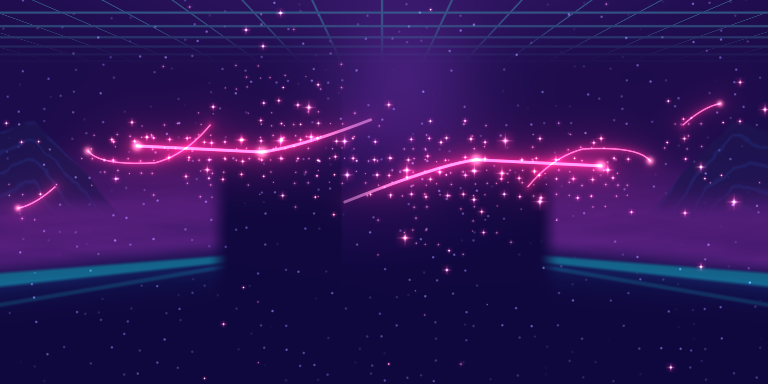
Write a WebGL 2 fragment shader that draws this background.

```glsl
#version 300 es
precision highp float;
uniform vec2 u_resolution;
out vec4 outColor;

#define NAVY vec3(0.06, 0.03, 0.245)
#define VIOLET vec3(0.29, 0.13, 0.50)
#define TEAL vec3(0.07, 0.41, 0.54)
#define PINK vec3(0.92, 0.12, 0.30)
#define BLUSH vec3(0.95, 0.72, 0.76)
#define TURN_CENTER vec2(0.961, 0.594)
#define GRID_HORIZON 0.61
#define PANEL_EDGE 0.435
#define STAR_DENSITY 0.75

float hash(vec2 p) {
  return fract(sin(dot(p, vec2(127.1, 311.7))) * 43758.5453);
}

float noise(vec2 p) {
  vec2 i = floor(p), f = fract(p);
  f = f * f * (3.0 - 2.0 * f);
  return mix(mix(hash(i), hash(i + vec2(1, 0)), f.x),
             mix(hash(i + vec2(0, 1)), hash(i + vec2(1, 1)), f.x), f.y);
}

float fbm(vec2 p) {
  float sum = 0.0, amp = 0.5;
  for (int i = 0; i < 4; i++) {
    sum += amp * noise(p);
    p = p * 2.03 + 7.1;
    amp *= 0.5;
  }
  return sum;
}

float blob(vec2 p, vec2 center, vec2 radius) {
  vec2 d = (p - center) / radius;
  return exp(-dot(d, d));
}

float band(float d, float halfWidth, float soft) {
  return 1.0 - smoothstep(halfWidth, halfWidth + soft, abs(d));
}

// Distance to a quadratic curve cut into segments
float curve(vec2 p, vec2 a, vec2 b, vec2 c) {
  float d = 9.0;
  vec2 last = a;
  for (int i = 1; i <= 10; i++) {
    float t = float(i) / 10.0;
    vec2 next = mix(mix(a, b, t), mix(b, c, t), t), s = next - last, q = p - last;
    d = min(d, length(q - s * clamp(dot(q, s) / dot(s, s), 0.0, 1.0)));
    last = next;
  }
  return d;
}

// Luminous ribbon, thin threads and bright beads
vec3 streaks(vec2 p, vec2 end, float px) {
  vec2 head = vec2(0.357, 0.62), knee = vec2(0.682, 0.604);
  vec2 tip = vec2(0.229, 0.607), tail = vec2(0.047, 0.458), bend = vec2(0.404, 0.576);
  float ribbon = min(curve(p, head, vec2(0.521, 0.612), knee),
                     curve(p, knee, vec2(0.781, 0.617), end));
  float thread = min(curve(p, tip, vec2(0.26, 0.568), bend),
                     curve(p, bend, vec2(0.482, 0.596), vec2(0.547, 0.674)));
  thread = min(thread, curve(p, tail, vec2(0.09, 0.466), vec2(0.143, 0.513)));
  float fade = 1.0 - 0.85 * smoothstep(end.x - 0.22, end.x, p.x);
  float glow = fade * (0.55 * exp(-ribbon / 0.017) + 0.28 * exp(-ribbon / 0.05));
  glow += 0.42 * exp(-thread / 0.009) + 0.1 * exp(-thread / 0.04);
  float core = band(ribbon, 0.0022, px * 1.2) * mix(0.35, 0.65, fade);
  core += band(thread, 0.0006, px) * 0.5;
  float beads = blob(p, head, vec2(0.012)) + blob(p, knee, vec2(0.014));
  beads += 0.8 * (blob(p, tip, vec2(0.01)) + blob(p, tail, vec2(0.008)));
  return PINK * glow + BLUSH * core + beads * vec3(0.8, 0.55, 0.5);
}

float sparkleDensity(vec2 p) {
  vec2 q = p.x < TURN_CENTER.x ? p : 2.0 * TURN_CENTER - p;
  return smoothstep(0.18, 0.35, q.x) * blob(q, vec2(q.x, 0.61), vec2(0.085))
       + 0.55 * blob(q, vec2(0.74), vec2(0.15))
       + 0.8 * blob(q, vec2(0.1, 0.54), vec2(0.07));
}

// Four-pointed glints, one at most per cell
vec3 sparkles(vec2 p, float cell, float seed, float px) {
  vec2 id = floor(p / cell), key = id + seed;
  vec2 jitter = vec2(hash(key), hash(key + 31.7));
  vec2 center = (id + 0.35 + 0.3 * jitter) * cell, d = abs(p - center);
  float lit = step(hash(key + 67.3), STAR_DENSITY * sparkleDensity(center));
  float arm = cell * mix(0.14, 0.35, hash(key + 11.9));
  vec2 rays = max(1.0 - d / arm, 0.0);
  float glint = dot(rays * rays, vec2(band(d.y, 0.0005, px), band(d.x, 0.0005, px)));
  float core = exp(-dot(d, d) / (arm * arm * 0.045));
  vec3 tint = mix(vec3(0.95, 0.6, 0.6), vec3(0.8, 0.7, 0.9), jitter.x);
  return lit * (tint * (0.55 * glint + 0.75 * core) + PINK * rays.x * rays.y * 0.3);
}

void main() {
  float px = 1.0 / u_resolution.y;
  vec2 p = gl_FragCoord.xy * px;
  p.x += 1.0 - 0.5 * u_resolution.x * px;
  float side = abs(p.x - 1.0), inset = side - PANEL_EDGE;
  float panel = smoothstep(-0.035, 0.025, inset);

  // Night sky, overhead glow and central seam
  vec3 color = NAVY + vec3(0.05, 0.016, 0.05) * smoothstep(0.42, 0.65, p.y);
  color = mix(color, VIOLET, 0.85 * blob(p, vec2(1.05, 0.81), vec2(0.2)));
  color = mix(color, VIOLET, 0.42 * blob(p, vec2(1.0, 1.03), vec2(0.75, 0.14)));
  float seam = smoothstep(0.885, 0.895, p.x) * (1.0 - smoothstep(0.9, 1.45, p.x));
  seam *= smoothstep(0.25, 0.45, p.y) * (1.0 - smoothstep(0.65, 0.8, p.y));
  color += vec3(0.045, 0.012, 0.05) * seam;

  // Violet haze above the floor
  float rim = p.y - 0.323 + 0.092 * inset;
  float haze = smoothstep(-0.01, 0.06, rim) * (1.0 - smoothstep(0.42, 0.66, p.y));
  haze *= 0.72 + 0.4 * fbm(p * vec2(4, 22));
  color = mix(color, vec3(0.34, 0.12, 0.49), panel * haze);

  // Side mountains with faint contours
  float peak = side - 0.91;
  float depth = max(0.69 + min(1.05 * peak, -0.35 * peak), 0.44) - p.y;
  depth += 0.035 * (fbm(vec2(side * 18.0, 3)) - 0.5);
  float contour = band(fract(depth * 17.0 + 1.2 * fbm(p * 11.0)) - 0.5, 0.0, 0.16);
  float slope = smoothstep(0.0, 0.012, depth) * panel * smoothstep(0.42, 0.54, p.y);
  color = mix(color, vec3(0.11, 0.08, 0.31), slope * 0.8);
  color += vec3(0.01, 0.045, 0.08) * slope * contour;

  // Floor beams
  float beams = band(rim, mix(0.003, 0.011, clamp(inset / 0.565, 0.0, 1.0)), 0.013);
  beams += 0.4 * band(p.y - 0.302 + 0.17 * inset, 0.001, 0.009);
  color = mix(color, TEAL, panel * min(beams, 1.0) * 0.85);
  color += TEAL * 0.18 * panel * exp(-abs(rim + 0.02) / 0.03);

  // Ceiling grid in perspective
  float rise = max(p.y - GRID_HORIZON, 0.02);
  vec2 plane = vec2((p.x - 0.995) / rise / 0.467, (1.0 / rise - 2.8) / 0.307);
  vec2 gap = abs(fract(plane + 0.5) - 0.5) * rise * vec2(0.467, rise * 0.307);
  float grid = band(min(gap.x, gap.y), 0.001, 1.5 * px);
  color = mix(color, vec3(0.22, 0.45, 0.6), grid * 0.65 * smoothstep(0.82, 0.97, p.y));

  // Fine dust
  vec2 id = floor(p / 0.035);
  vec2 spot = (id + 0.2 + 0.6 * vec2(hash(id), hash(id + 9.2))) * 0.035;
  float dust = step(0.68, hash(id + 4.7)) * hash(id + 21.3);
  color += vec3(0.36, 0.34, 0.48) * dust * band(length(p - spot), 0.0008, 1.6 * px);

  // Paired streaks and scattered glints
  color += streaks(p, vec2(0.965, 0.688), px);
  color += streaks(2.0 * TURN_CENTER - p, vec2(1.024, 0.714), px);
  color += sparkles(p, 0.085, 2.0, px) + 0.8 * sparkles(p + 0.013, 0.048, 17.0, px);
  color += 0.35 * sparkles(p + 0.021, 0.031, 41.0, px);
  outColor = vec4(clamp(color, 0.0, 1.0), 1.0);
}
```
